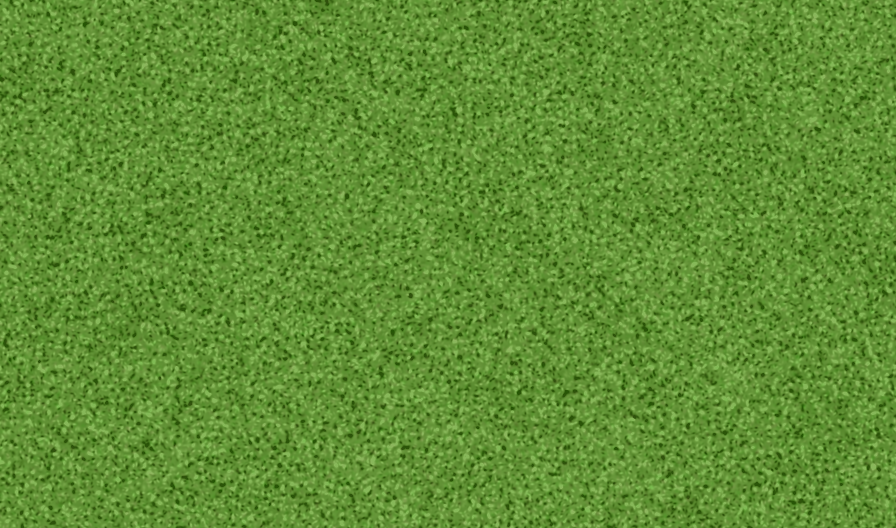
This texture is drawn by a Shadertoy shader. Its source:

```glsl
vec3 hash3(vec2 cell, float seed) {
    vec3 p = fract(vec3(cell.xyx + seed) * vec3(0.1031, 0.1030, 0.0973));
    p += dot(p, p.yxz + 33.33);
    return fract((p.xxy + p.yzz) * p.zyx);
}

// Sum of randomly turned leaflets, one per cell, scaled to unit deviation;
// rim gives each leaflet an opposite border, which evens out the lawn
float leaflets(vec2 p, vec2 size, float rim, float seed) {
    vec2 home = floor(p);
    float sum = 0.0;
    for (int y = -1; y <= 1; y++) {
        for (int x = -1; x <= 1; x++) {
            vec2 cell = home + vec2(x, y);
            vec3 place = hash3(cell, seed);
            float shade = hash3(cell, seed + 71.7).x * 2.0 - 1.0;
            vec2 offset = p - cell - place.xy;
            float angle = place.z * 3.14159;
            vec2 along = vec2(cos(angle), sin(angle));
            vec2 leaf = vec2(dot(offset, along), dot(offset, vec2(-along.y, along.x))) / size;
            float reach = dot(leaf, leaf);
            sum += shade * (1.0 - rim * reach) * exp(-reach);
        }
    }
    float power = 0.5 - 0.5 * rim + 0.25 * rim * rim;
    return sum / sqrt(3.14159 * size.x * size.y * power / 3.0);
}

float ramp(float low, float high, float value) {
    return (value - low) / (high - low);
}

// Shadowed gaps through mid greens to sunlit tips
vec3 grassColor(float tone) {
    vec3 gap = vec3(0.23, 0.40, 0.08);
    vec3 shadow = vec3(0.31, 0.49, 0.14);
    vec3 body = vec3(0.36, 0.55, 0.19);
    vec3 lit = vec3(0.425, 0.61, 0.245);
    vec3 tip = vec3(0.50, 0.69, 0.32);
    vec3 color = mix(gap, shadow, clamp(ramp(-1.75, -0.92, tone), -0.8, 1.0));
    color = mix(color, body, clamp(ramp(-0.92, -0.22, tone), 0.0, 1.0));
    color = mix(color, lit, clamp(ramp(-0.22, 0.58, tone), 0.0, 1.0));
    return mix(color, tip, clamp(ramp(0.58, 1.6, tone), 0.0, 1.4));
}

void mainImage(out vec4 fragColor, in vec2 fragCoord) {
    vec2 uv = fragCoord / iResolution.y;

    // Tufts, fine blades and faint broad patches
    vec2 tuft = vec2(0.56, 0.38);
    vec2 blade = vec2(0.58, 0.36);
    float tone = 0.74 * leaflets(uv * 86.0, tuft, 0.65, 3.0);
    tone += 0.66 * leaflets(uv * 134.0, blade, 0.5, 19.0);
    tone += 0.12 * leaflets(uv * 36.0, tuft, 0.0, 37.0);
    tone += 0.07 * leaflets(uv * 7.0, tuft, 0.0, 53.0);

    // Slight drift between fresh and dry green
    float dryness = leaflets(uv * 90.0, tuft, 0.4, 91.0);
    vec3 color = grassColor(tone) + dryness * vec3(0.008, -0.003, 0.006);

    fragColor = vec4(clamp(color, 0.0, 1.0), 1.0);
}
```
